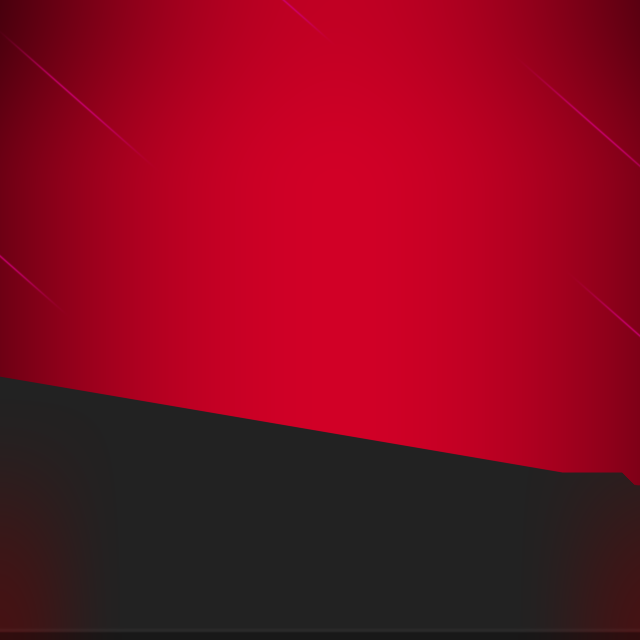
This background is drawn by a WebGL 2 fragment shader. Its source:

```glsl
#version 300 es
precision highp float;

uniform vec2 u_resolution;
out vec4 outColor;

const vec3 CRIMSON = vec3(0.82, 0.0, 0.15);
const vec3 CHARCOAL = vec3(0.133, 0.132, 0.132);
const vec3 EMBER = vec3(0.27, 0.07, 0.075);
const vec3 MAGENTA = vec3(0.82, 0.0, 0.48);
const vec2 STREAK_DIR = normalize(vec2(1.0, -0.88));

// Streaks: centre x, centre y, half length
const int STREAK_COUNT = 5;
const vec3 STREAKS[STREAK_COUNT] = vec3[](
    vec3(0.120, 0.845, 0.180), vec3(0.443, 1.000, 0.115),
    vec3(0.938, 0.795, 0.190), vec3(0.000, 0.600, 0.150),
    vec3(1.000, 0.475, 0.160));

// Red backdrop: bright column, dimmer sides, shaded upper corners
vec3 backdrop(vec2 p) {
    float offset = abs(p.x - 0.525);
    float sides = 1.0 - 1.68 * pow(offset, 1.95);
    float top = smoothstep(0.70, 1.02, p.y) * (0.08 + 0.95 * offset * offset);
    return CRIMSON * sides * (1.0 - top);
}

// Thin line that fades out toward both ends
float streak(vec2 p, vec2 centre, float halfLength, float halfWidth) {
    vec2 q = p - centre;
    float along = abs(dot(q, STREAK_DIR)) / halfLength;
    float across = dot(q, vec2(-STREAK_DIR.y, STREAK_DIR.x)) / halfWidth;
    return (1.0 - smoothstep(0.1, 1.0, along)) * exp(-across * across);
}

// Height of the panel: long slope, short shelf, small step down
float panelTop(float x) {
    float slope = 0.4115 - 0.1704 * x;
    float shelf = 0.2617 - clamp(x - 0.972, 0.0, 0.02);
    return max(slope, shelf);
}

// Dark panel with warm lower corners and a base strip
vec3 panel(vec2 p, float pixel) {
    float left = 1.0 - smoothstep(0.0, 0.20, p.x);
    float right = smoothstep(0.80, 1.02, p.x);
    float low = 1.0 - smoothstep(0.0, 0.40, p.y);
    vec3 color = mix(CHARCOAL, EMBER, max(left, right) * low);
    float strip = 1.0 - smoothstep(0.012 - pixel, 0.012 + pixel, p.y);
    float rim = exp(-pow((p.y - 0.0155) / 0.0025, 2.0));
    return color * (1.0 - 0.3 * strip) + 0.03 * rim;
}

void main() {
    vec2 p = gl_FragCoord.xy / u_resolution;
    float pixel = 1.0 / min(u_resolution.x, u_resolution.y);

    vec3 color = backdrop(p);
    for (int i = 0; i < STREAK_COUNT; i++) {
        float glow = streak(p, STREAKS[i].xy, STREAKS[i].z, max(0.0016, 0.7 * pixel));
        color = mix(color, MAGENTA, 0.75 * glow);
    }

    float edge = p.y - panelTop(p.x);
    float cover = 1.0 - smoothstep(-0.7 * pixel, 0.7 * pixel, edge);
    color = mix(color, panel(p, pixel), cover);
    outColor = vec4(color, 1.0);
}
```
